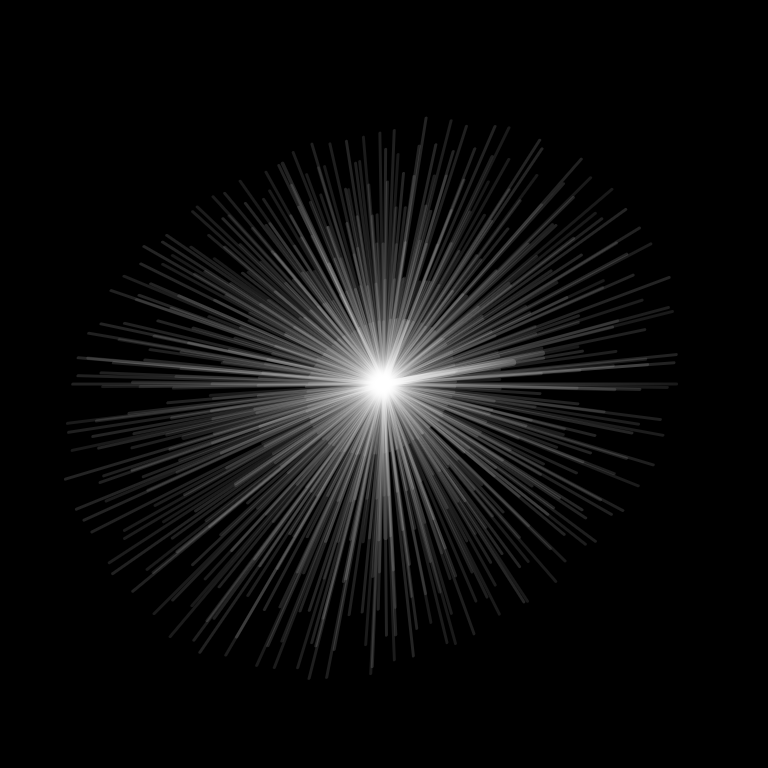
This background is drawn by a WebGL 1 fragment shader. Its source:

```glsl
precision highp float;
// A white starburst on black: thin translucent rays leave one bright centre
// and end on nested, lopsided outlines. Every ray covers part of what is left
// of the darkness, so crowded rays build up to white in the core.

uniform vec2 u_resolution;

#define LAYERS 7
#define RAYS_PER_LAYER 84
#define RAY_HALF_WIDTH 0.0019
#define RAY_OPACITY 0.12
#define MEAN_REACH 0.378
#define END_JITTER 0.04
#define CORE_RADIUS 0.020
#define CORE_OFFSET vec2(-0.004, 0.001)

const float TAU = 6.283185;

float hash(float n) {
  n = fract(n * 0.1031);
  n *= n + 33.33;
  n *= n + n;
  return fract(n);
}

// Outer radius of the burst: two wide lobes, the lower left one longer.
float outline(float angle) {
  return MEAN_REACH + 0.043 * cos(2.0 * (angle - 0.53))
                    + 0.022 * cos(angle - 4.01);
}

// Smooth coverage of a round-capped segment starting at the origin.
float rayMask(vec2 p, vec2 dir, float len, float halfWidth, float pixel) {
  float along = clamp(dot(p, dir), 0.0, len);
  float d = length(p - dir * along);
  return clamp((halfWidth - d) / pixel + 0.5, 0.0, 1.0);
}

// One brighter ray that weakens toward its tip; returns the remaining darkness.
float accent(vec2 p, float degrees, float len, float halfWidth,
             float opacity, float pixel) {
  float a = radians(degrees);
  float fade = 1.0 - 0.65 * clamp(length(p) / len, 0.0, 1.0);
  return 1.0 - opacity * fade
    * rayMask(p, vec2(cos(a), sin(a)), len, halfWidth, pixel);
}

void main() {
  float size = min(u_resolution.x, u_resolution.y);
  vec2 p = (gl_FragCoord.xy - 0.5 * u_resolution) / size;
  float pixel = 1.0 / size;
  float radius = length(p);
  float reach = outline(atan(p.y, p.x + 1e-6));
  float darkness = 1.0;

  if (radius < reach + 0.01) {
    // Nested layers of evenly spread, jittered rays
    for (int k = 0; k < LAYERS; k++) {
      float layer = float(k);
      float layerReach = reach * (1.0 - layer * (0.09 + 0.006 * layer));
      if (radius > layerReach + 0.01) break;
      for (int i = 0; i < RAYS_PER_LAYER; i++) {
        float id = float(i) + layer * 131.0 + 7.0;
        float a = TAU * (float(i) + hash(id)) / float(RAYS_PER_LAYER);
        a += 0.12 * sin(a);  // slightly sparser on the right
        float len = layerReach * (1.0 - END_JITTER * hash(id + 1741.3));
        float opacity = RAY_OPACITY * (0.8 + 0.4 * hash(id + 3119.7));
        darkness *= 1.0 - opacity
          * rayMask(p, vec2(cos(a), sin(a)), len, RAY_HALF_WIDTH, pixel);
      }
    }

    // Brighter single rays
    darkness *= accent(p, 9.5, 0.17, 0.0045, 0.55, pixel);
    darkness *= accent(p, 11.0, 0.21, 0.0035, 0.50, pixel);
    darkness *= accent(p, 71.0, 0.085, 0.0045, 0.55, pixel);
    darkness *= accent(p, 114.7, 0.316, 0.0024, 0.35, pixel);
    darkness *= accent(p, 175.0, 0.387, 0.0020, 0.32, pixel);
    darkness *= accent(p, 195.0, 0.270, 0.0030, 0.28, pixel);
    darkness *= accent(p, 270.6, 0.200, 0.0032, 0.38, pixel);
    darkness *= accent(p, 285.0, 0.280, 0.0024, 0.28, pixel);
    darkness *= accent(p, 0.0, 0.381, 0.0019, 0.28, pixel);
  }

  // Glowing core
  vec2 c = (p - CORE_OFFSET) / CORE_RADIUS;
  darkness *= 1.0 - 0.95 * exp(-dot(c, c));

  gl_FragColor = vec4(vec3(1.0 - darkness), 1.0);
}
```
